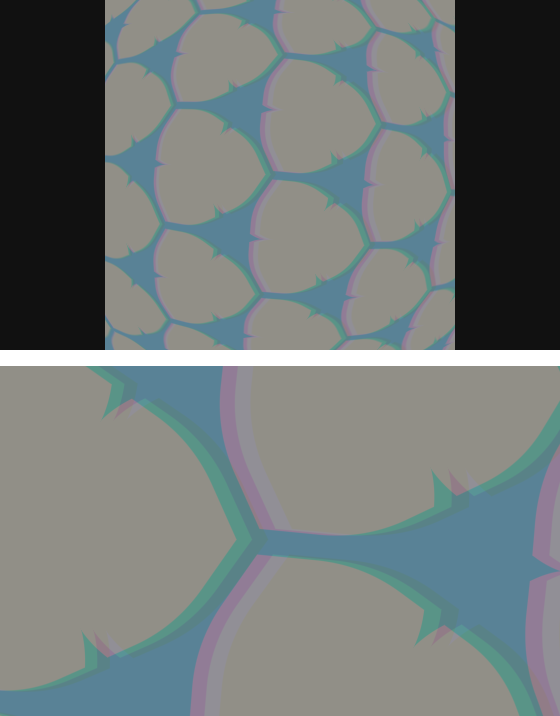
Top: the whole. Bottom: its middle third, enlarged.
This pattern is drawn by a Shadertoy shader. Its source:

```glsl
// Grey three-notched grains on a honeycomb with blue gaps, bulged by a lens
// inside a centred square. Each colour channel samples the grains at a slightly
// different sideways shift, which leaves green and mauve fringes on the edges.

const float PI = 3.14159265;
const vec3 GRAIN = vec3(0.57, 0.56, 0.53);
const vec3 GAP = vec3(0.35, 0.51, 0.59);
const vec3 BORDER = vec3(0.065);

const float LENS_RADIUS = 0.632;
const float LENS_SCALE = 0.605;
const vec2 LENS_CENTRE = vec2(-0.0125, 0.0);
const float TILT = 0.096;

vec2 rotate(vec2 p, float angle) {
    float c = cos(angle), s = sin(angle);
    return vec2(c * p.x - s * p.y, s * p.x + c * p.y);
}

float smoothMax(float a, float b, float k) {
    float h = max(k - abs(a - b), 0.0) / k;
    return max(a, b) + 0.25 * k * h * h;
}

// Bulge: equal steps on the canvas cover more cells away from the centre.
vec2 lens(vec2 p) {
    float r = max(length(p), 1e-4);
    return p * tan(r / LENS_RADIUS) / (r * LENS_SCALE);
}

// Offset from the nearest centre of a honeycomb with unit spacing.
vec2 hexCell(vec2 p) {
    vec2 size = vec2(sqrt(3.0), 1.0);
    vec2 a = mod(p, size) - 0.5 * size;
    vec2 b = mod(p - 0.5 * size, size) - 0.5 * size;
    return dot(a, a) < dot(b, b) ? a : b;
}

// Signed distance to a hexagon with every other corner cut off and notched.
float grainDistance(vec2 p) {
    float third = 2.0 * PI / 3.0;
    float angle = mod(atan(p.y, p.x), third) - 0.5 * third;
    vec2 q = length(p) * vec2(cos(angle), abs(sin(angle)));
    float side = dot(q, vec2(0.866, 0.5)) - 0.468;
    float cut = q.x - 0.405;
    float depth = q.x - 0.315;
    float notch = depth * (0.2 + 2.0 * abs(depth)) - q.y;
    return max(smoothMax(side, cut, 0.06), notch);
}

// Grain coverage for one channel; shift runs from -1 to 1.
float grainMask(vec2 p, float shift, float blur) {
    p.x += shift * (0.04 + 0.015 * p.x);
    vec2 cell = hexCell(rotate(p, TILT) + vec2(inversesqrt(3.0), 0.0));
    return 1.0 - smoothstep(-blur, blur, grainDistance(cell));
}

void mainImage(out vec4 fragColor, in vec2 fragCoord) {
    vec2 p = (fragCoord - 0.5 * iResolution.xy) / iResolution.y;
    float pixel = 1.0 / iResolution.y;
    vec2 fromLens = p - LENS_CENTRE;

    // Edge softness follows the local stretch of the lens.
    float squeeze = cos(length(fromLens) / LENS_RADIUS);
    float blur = 0.8 * pixel / (LENS_RADIUS * LENS_SCALE * squeeze * squeeze);

    vec2 field = lens(fromLens);
    vec3 mask = vec3(grainMask(field, 1.0, blur),
                     grainMask(field, 0.0, blur),
                     grainMask(field, -1.0, blur));
    vec3 color = mix(GAP, GRAIN, mask);
    color.g += 0.022 * (mask.g - mask.r); // richer fringe tint

    // Dark bands left and right of the square.
    float outside = smoothstep(-0.5 * pixel, 0.5 * pixel, abs(p.x) - 0.5);
    fragColor = vec4(mix(color, BORDER, outside), 1.0);
}
```
